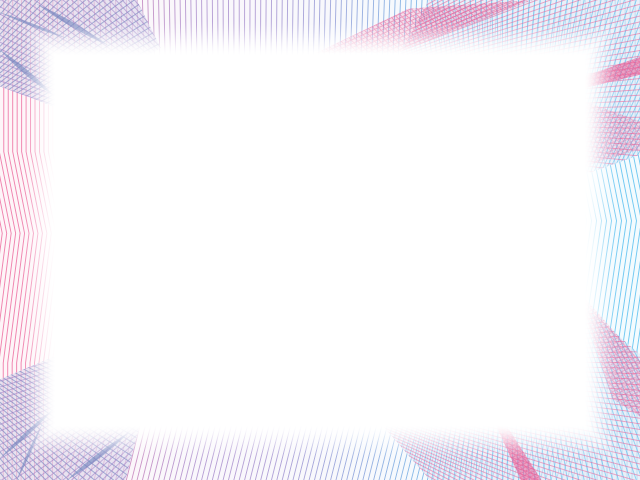
A Shadertoy shader for this background:

```glsl
// Draws a white panel framed by fine pink, violet and blue line meshes.

const vec3 PINK = vec3(0.92, 0.34, 0.57);
const vec3 VIOLET = vec3(0.62, 0.50, 0.78);
const vec3 BLUE = vec3(0.24, 0.71, 0.93);
const vec3 SLATE = vec3(0.46, 0.53, 0.75);

// Evenly spaced smooth strokes along one coordinate
float lines(float coord, float spacing, float halfWidth, float px) {
    float d = abs(fract(coord / spacing) - 0.5) * spacing;
    return clamp((halfWidth - d) / px + 0.5, 0.0, 1.0);
}

// Parallel strokes whose normal points along the given angle
float hatch(vec2 p, float angle, float spacing, float px) {
    return lines(dot(p, vec2(cos(angle), sin(angle))), spacing, 0.001, px);
}

// Strokes spreading from a distant pivot
float fan(vec2 p, vec2 pivot, float stepAngle, float px) {
    vec2 d = p - pivot;
    float r = length(d);
    return lines(atan(d.y, d.x) * r, stepAngle * r, 0.001, px);
}

// Signed distance to the left side of edge a-b
float leftOf(vec2 p, vec2 a, vec2 b) {
    vec2 e = normalize(b - a);
    return e.x * (p.y - a.y) - e.y * (p.x - a.x);
}

// Filled convex quad, corners counterclockwise
float quad(vec2 p, vec2 a, vec2 b, vec2 c, vec2 d, float px) {
    float inside = min(min(leftOf(p, a, b), leftOf(p, b, c)),
                       min(leftOf(p, c, d), leftOf(p, d, a)));
    return clamp(inside / px + 0.5, 0.0, 1.0);
}

// Segment that swells in the middle and tapers to both ends
float streak(vec2 p, vec2 a, vec2 b, float width, float px) {
    vec2 e = b - a;
    float t = clamp(dot(p - a, e) / dot(e, e), 0.0, 1.0);
    float taper = width * 4.0 * t * (1.0 - t);
    return clamp((taper - length(p - a - e * t)) / px + 0.5, 0.0, 1.0);
}

// Bent offset with separate slopes above and below the peak
float bend(float y, float peak, float above, float below) {
    float d = y - peak;
    return d > 0.0 ? -above * min(d, 0.17) : below * max(d, -0.27);
}

// Pink to violet to blue across the canvas
vec3 spectrum(float x) {
    vec3 warm = mix(PINK, VIOLET, smoothstep(0.05, 0.45, x));
    return mix(warm, BLUE, smoothstep(0.45, 1.15, x));
}

// Long strokes along the four sides
float borderLines(vec2 p, float px) {
    float left = lines(p.x - bend(p.y, 0.514, 0.20, 0.13), 0.0093, 0.001, px);
    float right = lines(p.x - bend(p.y, 0.54, 0.20, 0.15), 0.0104, 0.001, px);
    float top = lines(p.x + 0.12 * (0.5 - p.x) * (p.y - 1.0), 0.0112, 0.001, px);
    float bottom = lines(p.x - 0.25 * p.y, 0.0112, 0.001, px);
    float ends = p.y > 0.5 ? top : bottom;
    float sides = p.x < 0.667 ? left : right;
    return mix(ends, sides, smoothstep(0.53, 0.56, abs(p.x - 0.667)));
}

void mainImage(out vec4 fragColor, in vec2 fragCoord) {
    vec2 p = fragCoord / iResolution.xy * vec2(4.0 / 3.0, 1.0);
    float px = 1.0 / iResolution.y;

    // Corner regions
    float leftArea = max(
        quad(p, vec2(-0.6, 1.045), vec2(0.12, 0.775), vec2(0.335, 0.9), vec2(0.185, 1.2), px),
        quad(p, vec2(-0.3, 0.085), vec2(0.235, -0.1), vec2(0.29, 0.11), vec2(0.12, 0.26), px));
    float rightArea = max(
        quad(p, vec2(0.83, 0.88), vec2(1.2, 0.63), vec2(1.9, 0.88), vec2(1.0, 1.2), px),
        quad(p, vec2(0.8, 0.11), vec2(1.07, -0.2), vec2(1.75, -0.1), vec2(1.22, 0.36), px));

    // Side strokes over a faint wash, thinned below the meshes
    float border = borderLines(p, px) * (0.72 - 0.42 * max(leftArea, rightArea));
    vec3 color = mix(vec3(1.0), spectrum(p.x), 0.06 + 0.94 * border);
    color = mix(color, mix(SLATE, VIOLET, 0.4), leftArea * 0.17);
    color = mix(color, mix(BLUE, PINK, 0.45), rightArea * 0.10);

    // Crossing fans, mirrored about the middle height
    vec2 m = vec2(p.x, abs(p.y - 0.5) + 0.5);
    float slateFan = fan(m, vec2(-0.35, 0.55), 0.017, px);
    float violetFan = fan(m, vec2(0.60, 0.62), 0.019, px);
    float blueFan = fan(m, vec2(1.05, 0.20), 0.014, px);
    float pinkFan = fan(m, vec2(0.45, 0.75), 0.013, px);
    color = mix(color, SLATE, leftArea * slateFan * 0.66);
    color = mix(color, VIOLET, leftArea * violetFan * 0.58);
    color = mix(color, BLUE, rightArea * blueFan * 0.52);
    color = mix(color, PINK, rightArea * pinkFan * 0.52);

    // Denser pink folds
    float wedge = quad(p, vec2(0.66, 0.89), vec2(0.83, 0.89),
                       vec2(1.11, 1.0), vec2(0.851, 0.982), px);
    float sideFold = quad(p, vec2(1.215, 0.653), vec2(1.34, 0.691),
                          vec2(1.34, 0.745), vec2(1.215, 0.79), px);
    float lens = quad(p, vec2(1.2, 0.4), vec2(1.275, 0.17),
                      vec2(1.345, 0.125), vec2(1.345, 0.235), px);
    float weave = max(hatch(p, 2.0, 0.0075, px), hatch(p, 0.75, 0.0085, px));
    float fold = max(wedge, max(sideFold * 0.7, lens * 0.8));
    color = mix(color, PINK, fold * (0.18 + 0.42 * weave));

    // Nearly solid pink ribbons
    float ribbon = max(
        quad(p, vec2(1.2, 0.812), vec2(1.34, 0.846), vec2(1.34, 0.884), vec2(1.2, 0.835), px),
        quad(p, vec2(1.033, 0.115), vec2(1.085, 0.0), vec2(1.128, 0.0), vec2(1.06, 0.106), px));
    color = mix(color, PINK, ribbon * (0.5 + 0.25 * weave));

    // Slate creases in the left corners
    float crease = streak(p, vec2(0.078, 0.991), vec2(0.226, 0.905), 0.005, px);
    crease = max(crease, streak(p, vec2(0.0, 0.974), vec2(0.139, 0.92), 0.003, px));
    crease = max(crease, streak(p, vec2(0.0, 0.896), vec2(0.113, 0.80), 0.005, px));
    crease = max(crease, streak(p, vec2(0.113, 0.149), vec2(0.0, 0.045), 0.004, px));
    crease = max(crease, streak(p, vec2(0.27, 0.1), vec2(0.14, 0.0), 0.005, px));
    crease = max(crease, streak(p, vec2(0.087, 0.115), vec2(0.035, 0.0), 0.003, px));
    color = mix(color, SLATE, crease * 0.65);

    // Soft white panel
    vec2 edge = abs(p - vec2(0.667, 0.499)) - vec2(0.548, 0.382);
    float frame = smoothstep(0.0, 0.08, max(edge.x, edge.y));
    fragColor = vec4(mix(vec3(1.0), color, frame), 1.0);
}
```
